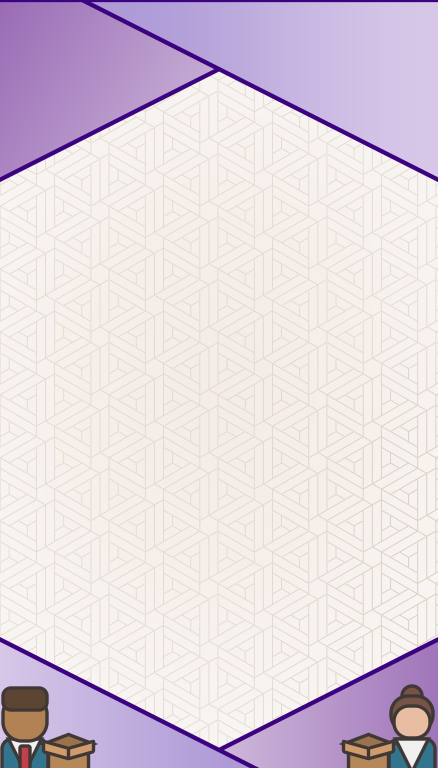
This background is drawn by a Shadertoy shader. Its source:

```glsl
// A tall pale hexagon covered by a fine woven line lattice, framed by violet
// corner panels, with two small faceless busts and open cartons at the foot.
// Lines repeat on a triangular lattice; the icons are outlined distance shapes.

#define CENTER_X 0.2852
#define APEX_TOP 0.910
#define APEX_BOTTOM 0.0234
#define SLOPE 0.505
#define FRAME_HALF 0.0028
#define STRIP 0.01182
#define WEAVE_ORIGIN vec2(0.272, 0.561)
#define WEAVE_HALF 0.0006
#define ICON_SCALE 7.68
#define ICON_STROKE 0.034

const vec3 VIOLET = vec3(0.23, 0.01, 0.50);
const vec3 INK = vec3(0.25, 0.22, 0.21);
const vec3 CARTON = vec3(0.71, 0.53, 0.35);
const vec3 TEAL = vec3(0.20, 0.46, 0.56);

float cover(float d, float px) { return clamp(0.5 - d / px, 0.0, 1.0); }

float roundBox(vec2 p, vec2 halfSize, float r) {
    vec2 q = abs(p) - halfSize + r;
    return length(max(q, 0.0)) + min(max(q.x, q.y), 0.0) - r;
}

float upright(vec2 p, float x, float lo, float hi) {
    return length(vec2(p.x - x, p.y - clamp(p.y, lo, hi)));
}

// Rods of one direction, joining hexagonal openings; one unit is a strip
float rods(vec2 p) {
    const float period = 6.9282;
    float column = round(p.x / 6.0);
    p -= vec2(6.0 * column, (column + 1.0) * period * 0.5);
    p.y -= period * round(p.y / period);
    if (p.x < 0.0) p = -p;
    float d = upright(p, 0.0, -2.309, 2.309);
    d = min(d, upright(p, 1.0, -1.732, 3.47));
    d = min(d, upright(p, 1.0, -3.47, -2.887));
    return min(d, upright(p, 2.0, 0.0, 1.155));
}

float weave(vec2 p) {
    const mat2 turn = mat2(-0.5, 0.8660, -0.8660, -0.5);
    float d = 1e3;
    for (int i = 0; i < 3; i++) {
        d = min(d, rods(p));
        p = turn * p;
    }
    return d;
}

// A filled shape with a dark outline
void paint(inout vec3 color, float d, vec3 fill, float px) {
    color = mix(color, INK, cover(d - ICON_STROKE * 0.5, px));
    color = mix(color, fill, cover(d + ICON_STROKE * 0.5, px));
}

void carton(inout vec3 color, vec2 p, float px) {
    float side = abs(p.x);
    paint(color, roundBox(p - vec2(0.0, 0.08), vec2(0.20, 0.16), 0.01), CARTON, px);
    float lid = (side * 0.38 + abs(p.y - 0.24) - 0.095) * 0.93;
    paint(color, lid, CARTON * 0.85, px);
    vec2 flap = vec2(side - 0.125, p.y - 0.18 - 0.28 * (side - 0.125));
    paint(color, roundBox(flap, vec2(0.125, 0.052), 0.01), vec3(0.82, 0.61, 0.42), px);
}

void bust(inout vec3 color, vec2 p, bool bun, float px) {
    vec3 skin = bun ? vec3(0.91, 0.74, 0.63) : vec3(0.70, 0.51, 0.33);
    vec3 hair = bun ? vec3(0.46, 0.33, 0.27) : vec3(0.36, 0.27, 0.20);
    // Jacket, shirt and tie
    paint(color, roundBox(p - vec2(0.0, 0.05), vec2(0.23, 0.24), 0.10), TEAL, px);
    float shirt = max((abs(p.x) - 0.5 * p.y - 0.02) * 0.89, p.y - 0.29);
    paint(color, shirt, vec3(0.94), px);
    if (!bun) paint(color, roundBox(p - vec2(0.0, 0.06), vec2(0.05, 0.16), 0.02), vec3(0.76, 0.25, 0.30), px);
    // Plain head and hair
    if (bun) {
        paint(color, length(p - vec2(0.0, 0.72)) - 0.10, hair, px);
        paint(color, roundBox(p - vec2(0.0, 0.54), vec2(0.21, 0.18), 0.17), hair, px);
        paint(color, roundBox(p - vec2(0.0, 0.46), vec2(0.18, 0.16), 0.15), skin, px);
    } else {
        paint(color, roundBox(p - vec2(0.0, 0.50), vec2(0.22, 0.23), 0.19), skin, px);
        paint(color, roundBox(p - vec2(0.0, 0.69), vec2(0.22, 0.11), 0.08), hair, px);
    }
}

vec3 panels(vec2 p, float fall) {
    vec3 lilac = vec3(0.68, 0.60, 0.84), pale = vec3(0.84, 0.78, 0.91);
    vec3 plum = vec3(0.60, 0.42, 0.71), mauve = vec3(0.80, 0.71, 0.85);
    if (p.y > 0.5) {
        if (fall < APEX_TOP) return mix(plum, mauve, clamp(p.x * 2.6 + (1.0 - p.y) * 1.5, 0.0, 1.0));
        return mix(lilac, pale, smoothstep(0.12, 0.58, p.x));
    }
    if (fall < APEX_BOTTOM) return mix(pale, lilac, clamp(p.x / 0.30, 0.0, 1.0));
    return mix(mauve, plum, clamp((p.x - 0.30) * 3.2, 0.0, 1.0));
}

void mainImage(out vec4 fragColor, in vec2 fragCoord) {
    float px = 1.0 / iResolution.y;
    vec2 p = fragCoord * px;
    float dx = p.x - CENTER_X;
    float fall = p.y + SLOPE * dx;
    float steep = inversesqrt(1.0 + SLOPE * SLOPE);

    // Warm hexagon with a blush centre and fine weave
    float blush = exp(-dot(vec2(dx, p.y - 0.49) * vec2(3.6, 2.8), vec2(dx, p.y - 0.49) * vec2(3.6, 2.8)));
    vec3 paper = mix(vec3(0.975, 0.965, 0.955), vec3(0.955, 0.925, 0.91), blush);
    float thread = cover(weave((p - WEAVE_ORIGIN) / STRIP) * STRIP - WEAVE_HALF, px);
    float strength = 0.40 + 0.25 * smoothstep(0.0, 0.3, dx) * smoothstep(0.6, 0.4, p.y);
    paper = mix(paper, vec3(0.78, 0.72, 0.63), thread * strength);

    // Corner panels and violet frame
    float upper = p.y - APEX_TOP + SLOPE * abs(dx);
    float lower = APEX_BOTTOM + SLOPE * abs(dx) - p.y;
    vec3 color = mix(panels(p, fall), paper, cover(max(upper, lower) * steep, px));
    float edge = min(min(abs(upper), abs(lower)), min(abs(fall - APEX_TOP), abs(fall - APEX_BOTTOM)));
    color = mix(color, VIOLET, cover(edge * steep - FRAME_HALF, px));
    color = mix(color, VIOLET, cover(0.9972 - p.y, px));

    // Mirrored bust and carton at each foot
    for (int i = 0; i < 2; i++) {
        vec2 q = p * ICON_SCALE;
        q.x = i == 0 ? q.x - 0.25 : 4.12 - q.x;
        bust(color, q, i == 1, px * ICON_SCALE);
        carton(color, q - vec2(0.435, 0.0), px * ICON_SCALE);
    }
    fragColor = vec4(color, 1.0);
}
```
